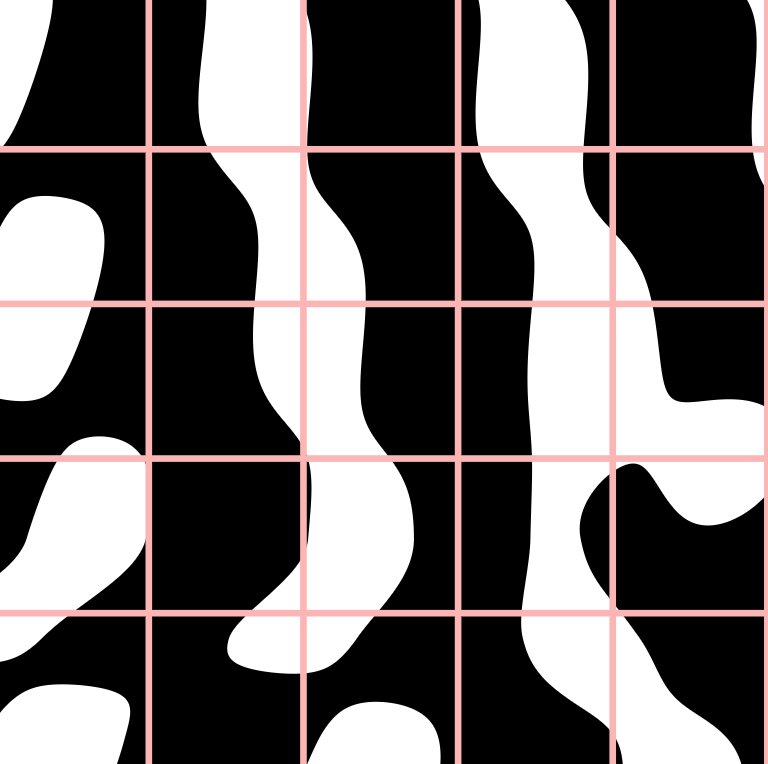
A Shadertoy shader for this pattern:

```glsl
// Winding white bands and blobs on black, under a thin pink square grid.

const float TAU = 6.2831853;

const vec3 INK   = vec3(0.0);
const vec3 PAPER = vec3(1.0);
const vec3 PINK  = vec3(0.99, 0.71, 0.71);

// Wave vectors in cycles per canvas height, phases in cycles
const vec2  BAND_WAVE    = vec2(2.812, 0.621);
const float BAND_PHASE   = -1.502;
const vec2  SWELL_WAVE   = vec2(2.597, -2.597);
const float SWELL_PHASE  = 0.468;
const float SWELL_AMOUNT = 0.33;  // gentle bulging of the bands
const float PINCH_AMOUNT = 0.50;  // extra bulging that cuts bands into blobs
const float THRESHOLD    = 0.40;

const float GRID_STEP  = 0.2024;
const vec2  GRID_START = vec2(0.1948, 0.1974);
const float GRID_WIDTH = 0.0087;

float bump(vec2 p, vec2 center, float radius) {
    vec2 d = (p - center) / radius;
    return exp(-dot(d, d));
}

// Positive inside the white shapes
float bandField(vec2 p) {
    float low  = 1.0 - smoothstep(0.165, 0.295, p.y);
    float left = 1.0 - smoothstep(0.10, 0.30, p.x);

    // Slow phase shifts bend the bands away from straight stripes
    float bandShift = 0.36 * low * max(1.0 - p.x, 0.0)
                    + 0.38 * bump(p, vec2(0.783, 0.269), 0.144)
                    - 0.43 * bump(p, vec2(1.030, 0.425), 0.170);
    float swellShift = 0.40 * max(1.0 - p.x / 0.835, 0.0)
                     * (1.0 - smoothstep(0.03, 0.27, p.y));

    float band  = cos(TAU * (dot(p, BAND_WAVE) + BAND_PHASE + bandShift));
    float swell = cos(TAU * (dot(p, SWELL_WAVE) + SWELL_PHASE + swellShift));

    // Swelling is strongest along the left and lower sides
    float pinch = max(left, low * (1.0 - smoothstep(0.45, 0.75, p.x)));
    return band + (SWELL_AMOUNT + PINCH_AMOUNT * pinch) * swell - THRESHOLD;
}

// Coverage of the nearest grid line, smoothed over one pixel
float gridMask(vec2 p, float pixel) {
    vec2 cell = fract((p - GRID_START) / GRID_STEP + 0.5) - 0.5;
    vec2 dist = abs(cell) * GRID_STEP;
    float edge = min(dist.x, dist.y) - 0.5 * GRID_WIDTH;
    return clamp(0.5 - edge / pixel, 0.0, 1.0);
}

void mainImage(out vec4 fragColor, in vec2 fragCoord) {
    vec2 p = fragCoord / iResolution.y;
    float pixel = 1.0 / iResolution.y;

    // Divide by the slope so the edge is one pixel wide everywhere
    float field = bandField(p);
    float slope = max(length(vec2(dFdx(field), dFdy(field))), 1e-5);
    float white = clamp(0.5 + field / slope, 0.0, 1.0);

    vec3 color = mix(INK, PAPER, white);
    color = mix(color, PINK, gridMask(p, pixel));
    fragColor = vec4(color, 1.0);
}
```
